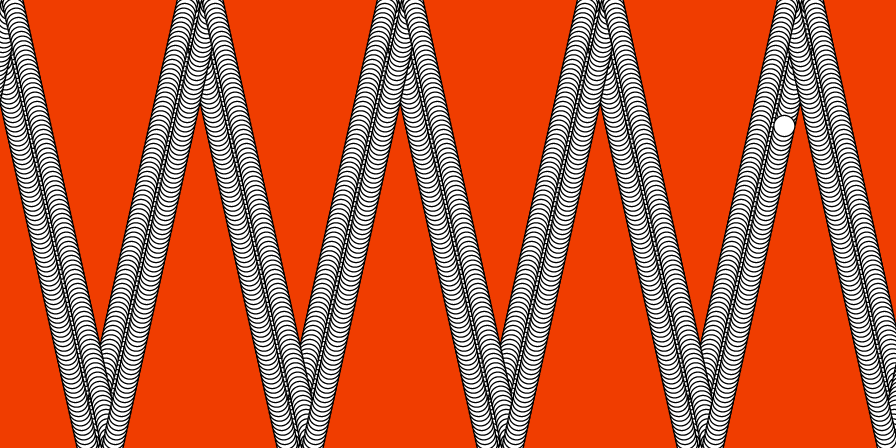
Reproduce this pattern procedurally as a Shadertoy shader.

```glsl
const vec3 GROUND = vec3(0.94, 0.24, 0.0);
const vec3 PAPER = vec3(1.0);
const vec3 INK = vec3(0.0);

// Lengths are fractions of the canvas height
const float LEG_WIDTH = 0.2233;    // horizontal run of one zigzag leg
const float RADIUS = 0.025;        // disc radius, outline included
const float OUTLINE = 0.0029;
const float SHIFT = 0.0272;        // sideways offset of each trail
const float DISCS_PER_LEG = 96.0;
const float LAST_DISC = 741.0;     // where the newest trail stops
const float ENDLESS = 1e5;
const int SAMPLES = 4;             // antialiasing grid per axis

// Topmost disc of a straight row running from a to b, limited to index last
void paintLeg(inout vec3 color, vec2 p, vec2 a, vec2 b, float last) {
    float legLength = length(b - a);
    float spacing = legLength / DISCS_PER_LEG;
    vec2 along = (b - a) / legLength;
    vec2 q = p - a;
    float u = dot(q, along);
    float v = dot(q, vec2(-along.y, along.x));
    float chord = RADIUS * RADIUS - v * v;
    if (chord <= 0.0 || last < 0.0) return;

    float newest = floor((u + sqrt(chord)) / spacing);
    float index = min(newest, min(last, DISCS_PER_LEG));
    if (index < 0.0) return;

    float d = length(vec2(u - index * spacing, v));
    if (d < RADIUS) color = d < RADIUS - OUTLINE ? PAPER : INK;
}

// Zigzag of overlapping discs; heading is +1 to the right, -1 to the left
void paintTrail(inout vec3 color, vec2 p, float shift, float heading, float last) {
    p.x -= shift;
    float nearest = floor(p.x / LEG_WIDTH);
    for (float i = -1.0; i <= 1.0; i++) {
        float leg = nearest + i * heading;
        float startY = 1.0 - mod(leg, 2.0);
        vec2 left = vec2(leg * LEG_WIDTH, startY);
        vec2 right = vec2((leg + 1.0) * LEG_WIDTH, 1.0 - startY);
        float lastInLeg = last - leg * DISCS_PER_LEG;
        if (heading > 0.0) paintLeg(color, p, left, right, lastInLeg);
        else paintLeg(color, p, right, left, ENDLESS);
    }
}

vec3 scene(vec2 p) {
    vec3 color = GROUND;
    // Older passes, from the bottom up
    paintTrail(color, p, 0.0, 1.0, ENDLESS);
    paintTrail(color, p, SHIFT, 1.0, ENDLESS);
    paintTrail(color, p, -SHIFT, -1.0, ENDLESS);
    // Newest pass ends in one uncovered disc
    paintTrail(color, p, SHIFT, 1.0, LAST_DISC);
    return color;
}

void mainImage(out vec4 fragColor, in vec2 fragCoord) {
    vec3 sum = vec3(0.0);
    for (int y = 0; y < SAMPLES; y++) {
        for (int x = 0; x < SAMPLES; x++) {
            vec2 offset = (vec2(x, y) + 0.5) / float(SAMPLES) - 0.5;
            sum += scene((fragCoord + offset) / iResolution.y);
        }
    }
    fragColor = vec4(sum / float(SAMPLES * SAMPLES), 1.0);
}
```
